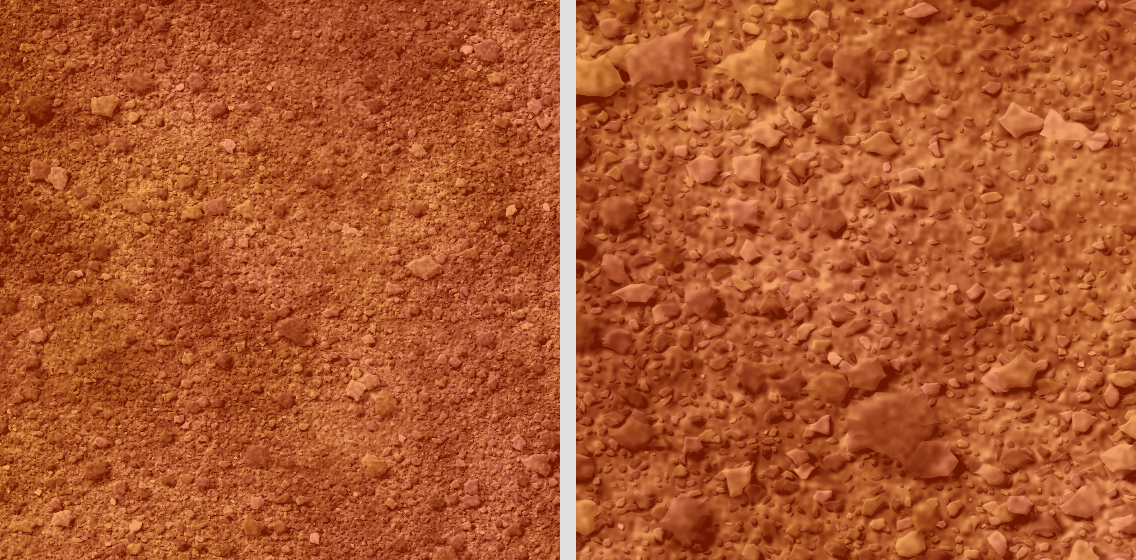
Left, the full canvas; right, a detail of the centre.
A three.js fragment shader for this texture:

```glsl
// Dry red-orange earth strewn with grit, crumbs and angular stones in low side light.
varying vec2 vUv;

#define DEEP vec3(0.51, 0.17, 0.05)
#define MID vec3(0.68, 0.33, 0.15)
#define PALE vec3(0.85, 0.53, 0.30)
#define LIGHT vec2(-0.6, 0.8)
#define FINEST_CELLS 140.0
#define LAYER_RATIO 0.66
#define LAYERS 6
#define SIDES 6
#define RELIEF 3.6
#define SHADOW 1.0
#define EDGE_BLUR 0.0008
#define CONTRAST 1.3

float hash(vec2 p) {
  vec3 q = fract(p.xyx * 0.1031);
  q += dot(q, q.yzx + 33.33);
  return fract((q.x + q.y) * q.z);
}

vec2 hash2(vec2 p) {
  return vec2(hash(p + 17.3), hash(p + 71.9));
}

float noise(vec2 p) {
  vec2 i = floor(p), f = fract(p);
  f = f * f * (3.0 - 2.0 * f);
  return mix(mix(hash(i), hash(i + vec2(1.0, 0.0)), f.x),
             mix(hash(i + vec2(0.0, 1.0)), hash(i + 1.0), f.x), f.y);
}

// Rough soil height, from hand-sized lumps down to single grains.
float soil(vec2 p) {
  float sum = 0.0, amp = 0.32;
  p = mat2(0.8, 0.6, -0.6, 0.8) * p * 22.0;
  for (int i = 0; i < 5; i++) {
    sum += amp * noise(p);
    p = mat2(1.6, 1.2, -1.2, 1.6) * p + 9.7;
    amp *= 0.75;
  }
  return sum;
}

// Irregular convex polygon: xy is the facing of the nearest side, z is 1 on the rim.
vec3 polygon(vec2 p, vec2 id) {
  vec3 nearest = vec3(0.0);
  for (int i = 0; i < SIDES; i++) {
    vec2 rnd = hash2(id + float(i) * 3.7);
    float angle = (float(i) + 0.8 * rnd.x) * 6.2832 / float(SIDES);
    vec2 facing = vec2(cos(angle), sin(angle));
    float d = dot(p, facing) / mix(0.65, 1.0, rnd.y);
    if (d > nearest.z) nearest = vec3(facing, d);
  }
  return nearest;
}

// Lays one size of stones over the ground; ground is (tone, pinkness).
vec2 scatter(vec2 ground, vec2 uv, float cells, float density, float seed) {
  vec2 p = uv * cells, cell = floor(p);
  float shade = 0.0, cover = 0.0;
  vec2 stone = ground;
  for (int y = -1; y <= 1; y++) {
    for (int x = -1; x <= 1; x++) {
      vec2 home = cell + vec2(x, y), id = home + seed * 37.0;
      if (hash(id) > density) continue;
      vec2 rnd = hash2(id + 5.1);
      float radius = mix(0.2, 0.48, rnd.x * rnd.x);
      vec2 local = (p - home - 0.5 - 0.56 * (hash2(id) - 0.5)) / radius;
      local.y *= mix(1.0, 1.5, rnd.y);

      // Soft shadow thrown away from the light
      float reach = length(local + LIGHT * 0.45);
      shade = max(shade, 1.0 - smoothstep(0.65, 1.2, reach));

      // Flat-topped body with a lit and a dark flank
      vec3 side = polygon(local, id);
      float blur = EDGE_BLUR * cells / radius;
      float mask = 1.0 - smoothstep(1.0 - blur, 1.0 + blur, side.z);
      if (mask > cover) {
        cover = mask;
        float bevel = smoothstep(0.5, 0.9, side.z);
        float tint = hash(id + 41.0);
        float bleached = step(0.96, hash(id + 63.0));
        stone.x = 0.7 + 1.05 * tint + 0.7 * bleached
                + dot(side.xy, LIGHT) * mix(0.04, 0.6, bevel);
        stone.y = hash(id + 29.0) + 0.3 * bleached;
      }
    }
  }
  ground.x -= SHADOW * shade;
  return mix(ground, stone, cover * 0.9);
}

void main() {
  vec2 uv = vUv;
  vec2 warped = uv + 0.005 * (vec2(noise(uv * 120.0), noise(uv * 120.0 + 50.0)) - 0.5);

  // Bare soil, lit by its slope and darkened in its pits
  float height = soil(uv);
  float slope = height - soil(uv + LIGHT * 0.0035);
  float relief = RELIEF * slope + 1.1 * (height - 0.49);
  float patches = noise(uv * 5.0 + 3.0) * 0.6 + noise(uv * 13.0) * 0.4;
  float stony = mix(0.4, 1.0, smoothstep(0.3, 0.6, patches));
  vec2 ground = vec2(1.12 + relief * mix(0.65, 1.0, stony), 0.4);

  // Stones from grit to cobbles, the large ones sparse
  float cells = FINEST_CELLS;
  for (int i = 0; i < LAYERS; i++) {
    float size = float(i) / float(LAYERS - 1);
    float density = mix(0.72, 0.2, size) * mix(stony, 1.0, size * 0.5);
    ground = scatter(ground, warped + size * 0.37, cells, density, float(i) + 1.0);
    cells *= LAYER_RATIO;
  }

  // Fine dust, then broad drifts of light and of redder earth
  float tone = ground.x + 0.65 * (noise(uv * 230.0) - 0.5) + 0.3 * relief;
  tone = 0.97 + CONTRAST * (tone - 0.95);
  tone += 0.8 * (noise(uv * 3.0 + 8.0) - 0.5) + 0.75 * (noise(uv * 9.0 + 21.0) - 0.5);
  tone -= 0.5 * dot(uv - 0.5, uv - 0.5) - 0.06;
  float pink = ground.y - 0.35 + 0.6 * (uv.x - 0.5) + 0.8 * (noise(uv * 6.0 + 31.0) - 0.5);
  tone = clamp(tone, -0.5, 2.5);

  vec3 color = tone < 1.0 ? mix(DEEP, MID, tone) : mix(MID, PALE, tone - 1.0);
  color += pink * vec3(0.01, -0.015, 0.06) * clamp(tone, 0.1, 1.5);
  gl_FragColor = vec4(clamp(color, 0.0, 1.0), 1.0);
}
```
